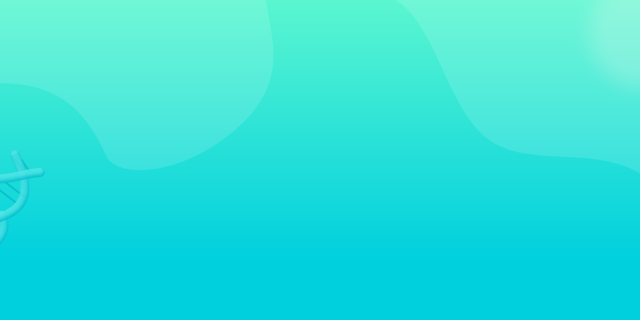
This background is drawn by a WebGL 1 fragment shader. Its source:

```glsl
precision highp float;
// A mint-to-cyan vertical gradient with two pale wavy panels hanging from the top,
// a soft glow at the upper right and a faint helix fragment at the left edge.
// Panels and tubes are cubic curves walked in short segments to get distances.

uniform vec2 u_resolution;

const vec3 MINT = vec3(0.355, 0.965, 0.815);
const vec3 CYAN = vec3(0.0, 0.815, 0.870);
const float GRADIENT_BASE = 0.19;
const float PANEL_OPACITY = 0.13;

const vec3 GLOW_COLOR = vec3(0.95, 0.97, 0.93);
const vec2 GLOW_CENTER = vec2(2.018, 0.90);
const float GLOW_INNER = 0.115;
const float GLOW_OUTER = 0.235;
const float GLOW_OPACITY = 0.24;

const vec3 TUBE_SHADE = vec3(0.04, 0.75, 0.81);
const vec3 TUBE_LIGHT = vec3(0.33, 0.90, 0.90);
const vec3 RUNG_COLOR = vec3(0.03, 0.69, 0.75);
const vec3 LIGHT_DIR = vec3(-0.30, 0.65, 0.70);
const float TUBE_RADIUS = 0.0145;
const float RUNG_RADIUS = 0.0028;
const float RUNG_OPACITY = 0.65;

const int CURVE_STEPS = 16;

vec2 bezier(vec2 a, vec2 b, vec2 c, vec2 d, float t) {
  float s = 1.0 - t;
  return s * s * s * a + 3.0 * s * s * t * b + 3.0 * s * t * t * c + t * t * t * d;
}

// Vector from the nearest point of segment ab to p
vec2 segmentOffset(vec2 p, vec2 a, vec2 b) {
  vec2 ab = b - a;
  return p - a - ab * clamp(dot(p - a, ab) / dot(ab, ab), 0.0, 1.0);
}

// Outline state: x = distance to the edge, y = sign (negative inside)
void addEdge(vec2 p, vec2 a, vec2 b, inout vec2 outline) {
  outline.x = min(outline.x, length(segmentOffset(p, a, b)));
  if ((a.y > p.y) != (b.y > p.y)) {
    float crossing = mix(a.x, b.x, (p.y - a.y) / (b.y - a.y));
    if (p.x < crossing) outline.y = -outline.y;
  }
}

void addCurve(vec2 p, vec2 a, vec2 b, vec2 c, vec2 d, inout vec2 outline) {
  vec2 last = a;
  for (int i = 1; i <= CURVE_STEPS; i++) {
    vec2 next = bezier(a, b, c, d, float(i) / float(CURVE_STEPS));
    addEdge(p, last, next, outline);
    last = next;
  }
}

float coverage(float dist, float pixel) {
  return 1.0 - smoothstep(-0.7 * pixel, 0.7 * pixel, dist);
}

float leftPanel(vec2 p) {
  vec2 start = vec2(-0.104, 0.740), corner = vec2(-0.104, 1.08), end = vec2(0.82, 1.08);
  vec2 edge = vec2(0.0, 0.740), dip = vec2(0.333, 0.510);
  vec2 bulge = vec2(0.729, 0.589), top = vec2(0.831, 1.0);
  vec2 outline = vec2(10.0, 1.0);
  addEdge(p, start, edge, outline);
  addCurve(p, edge, vec2(0.161, 0.740), vec2(0.260, 0.677), dip, outline);
  addCurve(p, dip, vec2(0.370, 0.443), vec2(0.560, 0.448), bulge, outline);
  addCurve(p, bulge, vec2(0.911, 0.740), vec2(0.846, 0.883), top, outline);
  addEdge(p, top, end, outline);
  addEdge(p, end, corner, outline);
  addEdge(p, corner, start, outline);
  return outline.x * outline.y;
}

float rightPanel(vec2 p) {
  vec2 start = vec2(1.148, 1.052), corner = vec2(2.083, 1.052), end = vec2(2.083, 0.406);
  vec2 top = vec2(1.237, 1.0), bend = vec2(1.484, 0.604), edge = vec2(2.0, 0.458);
  vec2 outline = vec2(10.0, 1.0);
  addEdge(p, start, top, outline);
  addCurve(p, top, vec2(1.346, 0.935), vec2(1.388, 0.719), bend, outline);
  addCurve(p, bend, vec2(1.604, 0.453), vec2(1.839, 0.557), edge, outline);
  addEdge(p, edge, end, outline);
  addEdge(p, end, corner, outline);
  addEdge(p, corner, start, outline);
  return outline.x * outline.y;
}

// Blends a lit round tube along a curve over the colour
void drawTube(vec2 p, vec2 a, vec2 b, vec2 c, vec2 d, float pixel, inout vec3 color) {
  vec2 nearest = vec2(10.0), last = a;
  for (int i = 1; i <= CURVE_STEPS; i++) {
    vec2 next = bezier(a, b, c, d, float(i) / float(CURVE_STEPS));
    vec2 offset = segmentOffset(p, last, next);
    if (dot(offset, offset) < dot(nearest, nearest)) nearest = offset;
    last = next;
  }
  vec2 n = nearest / TUBE_RADIUS;
  float light = dot(vec3(n, sqrt(max(0.0, 1.0 - dot(n, n)))), LIGHT_DIR);
  vec3 tube = mix(TUBE_SHADE, TUBE_LIGHT, smoothstep(-0.2, 1.1, light));
  color = mix(color, tube, 0.8 * coverage(length(nearest) - TUBE_RADIUS, pixel));
}

void drawHelix(vec2 p, float pixel, inout vec3 color) {
  // Paired rungs between the strands
  for (int i = 0; i < 2; i++) {
    float k = float(i);
    vec2 upper = vec2(0.050 + 0.018 * k, 0.500);
    vec2 lower = vec2(-0.004 + 0.024 * k, 0.408 + 0.020 * k);
    float dist = min(length(segmentOffset(p, upper, upper + vec2(0.024, -0.036))),
                     length(segmentOffset(p, lower, lower + vec2(0.055, -0.042))));
    color = mix(color, RUNG_COLOR, RUNG_OPACITY * coverage(dist - RUNG_RADIUS, pixel));
  }
  drawTube(p, vec2(0.005, 0.328), vec2(0.021, 0.284), vec2(0.005, 0.258), vec2(-0.016, 0.240), pixel, color);
  drawTube(p, vec2(0.047, 0.516), vec2(0.068, 0.466), vec2(0.130, 0.344), vec2(-0.026, 0.315), pixel, color);
  drawTube(p, vec2(-0.026, 0.440), vec2(0.039, 0.440), vec2(0.078, 0.458), vec2(0.125, 0.461), pixel, color);
}

void main() {
  vec2 p = gl_FragCoord.xy / u_resolution * vec2(2.0, 1.0);
  float pixel = 1.0 / u_resolution.y;
  vec3 color = mix(CYAN, MINT, clamp((p.y - GRADIENT_BASE) / (1.0 - GRADIENT_BASE), 0.0, 1.0));
  float panels = max(coverage(leftPanel(p), pixel), coverage(rightPanel(p), pixel));
  color = mix(color, vec3(1.0), PANEL_OPACITY * panels);
  float glow = 1.0 - smoothstep(GLOW_INNER, GLOW_OUTER, distance(p, GLOW_CENTER));
  color = mix(color, GLOW_COLOR, GLOW_OPACITY * glow);
  if (p.x < 0.2) drawHelix(p, pixel, color);
  gl_FragColor = vec4(color, 1.0);
}
```
